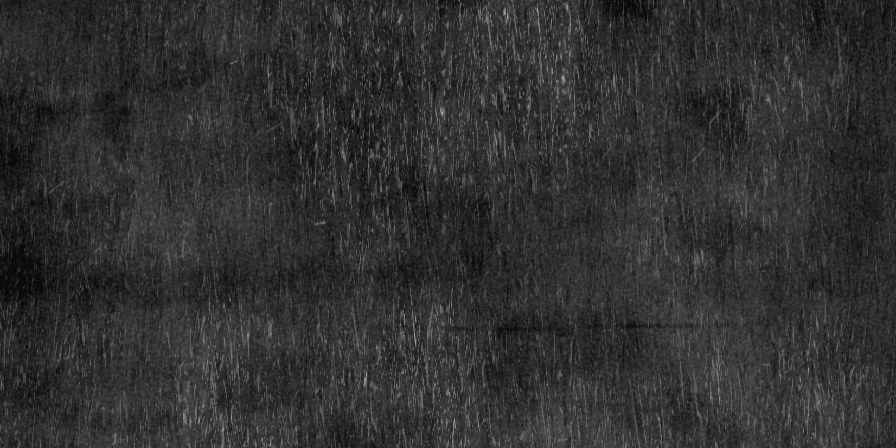
Reproduce this texture procedurally as a Shadertoy shader.

```glsl
// Worn blackboard-like surface: uneven charcoal tone, fine grit, broken
// near-vertical brush fibres, dark stains, a faint seam and a few scratches.
// Built from layered value noise; p is measured in canvas heights (x 0..2).

const vec3 CHARCOAL_TINT = vec3(1.0);
const float BASE_TONE = 0.176;
const int SCRATCH_COUNT = 12;
const mat2 TURN = mat2(0.8, 0.6, -0.6, 0.8);

// Sineless hash of a lattice point, 0..1
float hash(vec2 cell) {
    vec3 q = fract(cell.xyx * 0.1031);
    q += dot(q, q.yzx + 33.33);
    return fract((q.x + q.y) * q.z);
}

float noise(vec2 p) {
    vec2 cell = floor(p), f = fract(p);
    f = f * f * (3.0 - 2.0 * f);
    float low = mix(hash(cell), hash(cell + vec2(1, 0)), f.x);
    float high = mix(hash(cell + vec2(0, 1)), hash(cell + vec2(1, 1)), f.x);
    return mix(low, high, f.y);
}

float fbm(vec2 p) {
    float sum = 0.0, weight = 0.5;
    for (int i = 0; i < 5; i++) {
        sum += weight * noise(p);
        p = 2.0 * TURN * p + 17.3;
        weight *= 0.5;
    }
    return sum / 0.97;
}

float segmentDistance(vec2 p, vec2 a, vec2 b) {
    vec2 pa = p - a, ba = b - a;
    return length(pa - ba * clamp(dot(pa, ba) / dot(ba, ba), 0.0, 1.0));
}

// Broad light and dark areas
float toneField(vec2 p, float bottom, float crown) {
    float cloud = fbm(p * vec2(2.6, 3.2) + 4.0) - 0.5;
    float smear = fbm(p * vec2(3.0, 11.0) + 31.0) - 0.5;
    float brushing = fbm(p * vec2(22.0, 3.0) + 61.0) - 0.5;
    float edge = smoothstep(0.55, 1.05, abs(p.x - 1.0));
    return BASE_TONE + 0.19 * cloud + 0.09 * smear + 0.08 * brushing
         + 0.034 * bottom + 0.010 * crown - 0.036 * edge;
}

// Bright broken streaks; density lowers the threshold
float flakes(vec2 p, vec2 scale, float density) {
    float n = noise(p * scale);
    return smoothstep(0.78 - 0.13 * density, 0.98, n);
}

// Short straight scratches scattered by hash
float scratches(vec2 p, float pixel) {
    float mark = 0.0;
    for (int i = 0; i < SCRATCH_COUNT; i++) {
        float id = float(i) + 1.0;
        vec2 start = vec2(2.0 * hash(vec2(id, 3.0)), hash(vec2(id, 7.0)));
        float angle = mix(0.2, 2.2, hash(vec2(id, 11.0)));
        float len = mix(0.012, 0.055, hash(vec2(id, 19.0)));
        vec2 end = start + len * vec2(cos(angle), sin(angle));
        float d = segmentDistance(p, start, end);
        float strength = mix(0.35, 1.0, hash(vec2(id, 23.0)));
        mark = max(mark, strength * (1.0 - smoothstep(0.0008, 0.0012 + pixel, d)));
    }
    return mark;
}

void mainImage(out vec4 fragColor, in vec2 fragCoord) {
    float pixel = 1.0 / iResolution.y;
    vec2 p = fragCoord * pixel;

    // Region masks, with ragged borders
    float ragged = fbm(p * vec2(9.0, 5.0) + 12.0) - 0.5;
    float bottom = 1.0 - smoothstep(0.10, 0.42, p.y + 0.25 * ragged);
    float crown = exp(-pow((p.x - 1.05) / 0.62, 2.0))
                * smoothstep(0.35, 0.9, p.y + 0.5 * ragged);
    float centre = 1.0 - smoothstep(0.4, 1.0, abs(p.x - 1.0) + 0.5 * ragged);
    float patches = smoothstep(0.32, 0.68, fbm(p * vec2(6.0, 4.0) + 50.0));
    float wear = 0.15 + 0.35 * patches + 0.2 * centre + 0.3 * bottom + 0.35 * crown;

    // Fibre coordinates lean, wander and are staggered from column to column
    float lean = 0.07 * (0.6 - p.y) * (noise(p * 1.5 + 9.0) - 0.2);
    float stagger = 0.25 * noise(vec2(p.x * 70.0, 5.0));
    vec2 q = vec2(p.x - lean + 0.008 * noise(p * 9.0), p.y + stagger);

    float value = toneField(p, bottom, crown);

    // Fibres, grit and pits
    value += 0.09 * wear * (noise(q * vec2(135.0, 11.0)) - 0.5);
    value += 0.10 * (noise(TURN * p * 235.0 + 3.0) - 0.5);
    value += 0.24 * wear * flakes(q + 5.0, vec2(215.0, 38.0), wear);
    value += 0.24 * wear * flakes(q + 8.0, vec2(205.0, 110.0), wear);
    value -= 0.05 * smoothstep(0.6, 0.9, noise(q * vec2(140.0, 45.0) + 71.0));

    // Dark stains, heavier towards the top
    float stain = smoothstep(0.54, 0.74, fbm(p * vec2(5.0, 8.0) + 83.0));
    value -= stain * mix(0.045, 0.085, smoothstep(0.4, 0.9, p.y));

    // Faint horizontal seam
    float seamY = 0.268 + 0.012 * (noise(vec2(p.x * 6.0, 2.0)) - 0.5);
    float seamSpan = smoothstep(0.7, 0.95, p.x) * (1.0 - smoothstep(1.55, 1.8, p.x));
    float seam = 1.0 - smoothstep(0.001, 0.006 + pixel, abs(p.y - seamY));
    value -= 0.07 * seam * seamSpan * noise(p * 40.0);

    value += 0.28 * scratches(p, pixel) * (0.5 + 0.5 * noise(p * 120.0));
    fragColor = vec4(CHARCOAL_TINT * clamp(value, 0.04, 0.75), 1.0);
}
```
